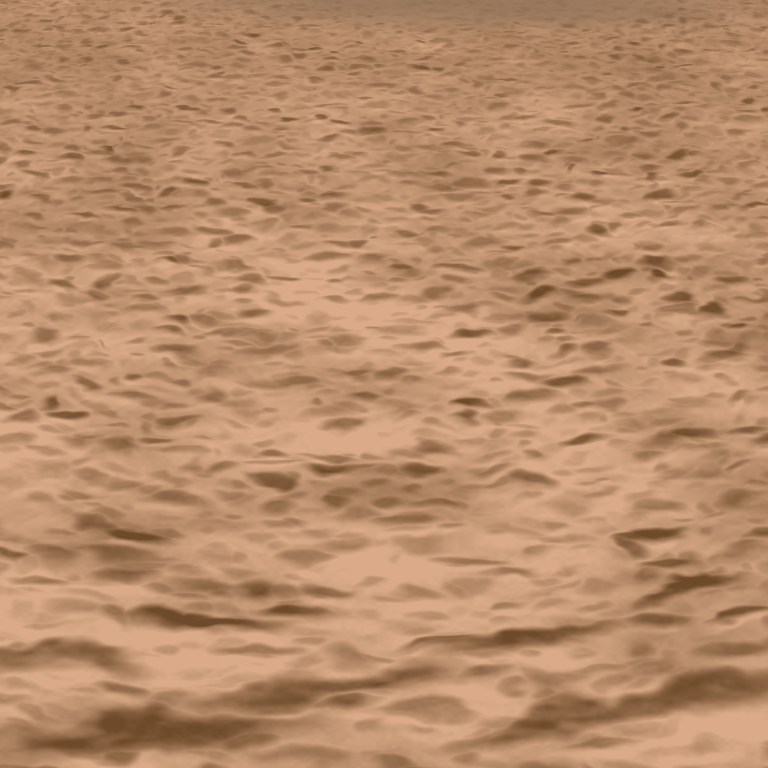
A WebGL 2 fragment shader for this texture:

```glsl
#version 300 es
precision highp float;
// Trampled dry sand receding toward a high horizon. Ground coordinates shrink
// with distance; scattered lens-shaped pits, lit relief and a few long ruts
// are summed into one tone that blends shadow colour into sunlit colour.
uniform vec2 u_resolution;
out vec4 fragColor;

const float HORIZON = 1.22;
const vec3 SHADOW = vec3(0.41, 0.275, 0.15);
const vec3 SUNLIT = vec3(0.845, 0.66, 0.525);
const vec3 HAZE = vec3(0.57, 0.45, 0.35);

float hash(vec2 p) {
    vec3 q = fract(p.xyx * 0.1031);
    q += dot(q, q.yzx + 33.33);
    return fract((q.x + q.y) * q.z);
}

float noise(vec2 p) {
    vec2 cell = floor(p), f = fract(p);
    f = f * f * f * (f * (f * 6.0 - 15.0) + 10.0);
    float low = mix(hash(cell), hash(cell + vec2(1, 0)), f.x);
    float high = mix(hash(cell + vec2(0, 1)), hash(cell + vec2(1, 1)), f.x);
    return mix(low, high, f.y);
}

float fbm(vec2 p) {
    float sum = 0.0, amplitude = 0.5;
    for (int i = 0; i < 3; i++) {
        sum += amplitude * noise(p);
        p = p * 2.03 + vec2(17.3, 9.1);
        amplitude *= 0.45;
    }
    return sum;
}

// Lens with a crisp far edge and a soft near edge; x = shade, y = lit lip.
vec2 pit(vec2 p, vec2 size, float slope, float bend) {
    p.y += bend * p.x * p.x - slope * p.x;
    vec2 q = p / size;
    float core = mix(0.05, 0.4, smoothstep(-0.5, 0.5, q.y));
    float shade = 1.0 - smoothstep(core, 1.12, length(q));
    vec2 lip = (q + vec2(0.0, 1.3)) * vec2(1.0, 1.6);
    return vec2(shade, exp(-2.0 * dot(lip, lip)));
}

// One jittered pit per grid cell, with random size, tilt and depth.
vec2 pitField(vec2 p, float tilt, float seed) {
    vec2 home = floor(p), result = vec2(0.0);
    for (int j = -1; j <= 1; j++) {
        for (int i = -1; i <= 1; i++) {
            vec2 cell = home + vec2(i, j);
            vec2 id = cell + seed;
            float a = hash(id), b = hash(id + 41.7), c = hash(id + 83.1);
            vec2 centre = cell + 0.5 + 0.8 * (vec2(a, b) - 0.5);
            vec2 size = vec2(mix(0.28, 0.68, c), mix(0.2, 0.44, fract(a * 7.0 + b)));
            float slope = tilt + 0.5 * (b - 0.5);
            float depth = mix(0.25, 1.0, fract(c * 9.0 + a));
            result = max(result, depth * pit(p - centre, size, slope, 0.5 * a));
        }
    }
    return result;
}

// Long shaded furrows across the foreground.
float ruts(vec2 p) {
    float shade = 0.0;
    for (int i = 0; i < 7; i++) {
        float k = float(i);
        vec2 centre = vec2(fract(0.2 + k * 0.618), 0.045 + 0.029 * k);
        vec2 size = vec2(0.28 - 0.028 * k, 0.032 - 0.003 * k);
        float slope = 0.02 + 0.2 * centre.x;
        shade = max(shade, pit(p - centre, size, slope, 0.1).x);
    }
    return shade;
}

void main() {
    vec2 uv = gl_FragCoord.xy / u_resolution;
    float nearness = HORIZON - uv.y;
    float far = smoothstep(0.5, 1.0, uv.y);

    // Perspective ground grid, gently bent so that outlines are uneven.
    vec2 ground = vec2((uv.x - 0.5) / nearness, -log(nearness)) * vec2(10.5, 25.0) + 60.0;
    vec2 wobble = vec2(noise(ground * 1.3), noise(ground * 1.3 + 31.0)) - 0.5;
    vec2 fine = vec2(noise(ground * 3.7 + 5.0), noise(ground * 3.7 + 57.0)) - 0.5;
    vec2 bent = ground + 0.4 * wobble + 0.13 * fine;
    float tilt = mix(-0.4, 0.4, uv.x);

    // Pits at two scales, deeper where trodden most.
    float trodden = 0.6 + 0.8 * noise(ground * 0.55 + 29.0);
    vec2 large = pitField(bent, tilt, 3.0) * trodden;
    vec2 small = pitField(bent * vec2(1.7, 1.6) + 8.0, tilt, 120.0);

    // Broad unevenness and relief lit from beyond.
    float relief = fbm(bent * 1.4 + vec2(0.0, 0.38)) - fbm(bent * 1.4);
    float patches = 0.32 * (noise(ground * 0.5 + 13.0) - 0.5);
    patches += 0.26 * (noise(uv * vec2(7.0, 14.0)) - 0.5);
    float grain = noise(uv * vec2(150.0, 220.0)) - 0.5;

    // Ruts with wavering edges.
    vec2 sway = vec2(noise(uv * 9.0), noise(uv * vec2(11.0, 24.0) + 7.0)) - 0.5;
    float furrow = ruts(uv + sway * vec2(0.07, 0.035) + 0.008 * fine);

    // Tone, with contrast fading into the distance.
    float shade = max(0.7 * large.x, 0.34 * small.x) + 0.1 * large.x * small.x;
    shade = max(shade, furrow * (0.76 + 0.3 * fine.x));
    float lit = 0.18 * large.y + 0.08 * small.y;
    float detail = lit - shade + 0.4 * relief + patches;
    float tone = mix(0.86, 0.72, far) + detail * mix(1.0, 0.52, far);
    tone += 0.06 * grain;

    // A dull strip along the far edge.
    vec3 colour = mix(SHADOW, SUNLIT, clamp(tone, 0.04, 1.03));
    float strip = smoothstep(0.95, 1.0, uv.y + 0.04 * (noise(uv * vec2(5.0, 12.0)) - 0.5));
    strip *= 1.0 - smoothstep(0.1, 0.5, abs(uv.x - 0.6));
    fragColor = vec4(mix(colour, HAZE, 0.8 * strip), 1.0);
}
```
